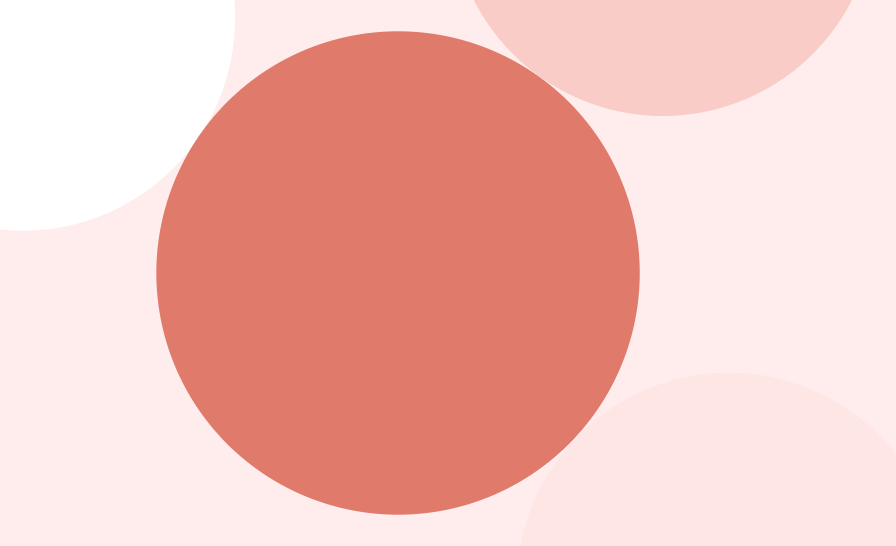
Reproduce this background procedurally as a Shadertoy shader.

```glsl
// Flat pastel background: a large coral disc touched by three paler discs.

const vec3 BLUSH = vec3(1.000, 0.930, 0.930);
const vec3 WHITE = vec3(1.000, 1.000, 1.000);
const vec3 PINK  = vec3(0.976, 0.800, 0.780);
const vec3 PETAL = vec3(0.992, 0.902, 0.894);
const vec3 CORAL = vec3(0.880, 0.480, 0.420);

// Signed distance to a circle
float circleDistance(vec2 p, vec2 center, float radius) {
    return length(p - center) - radius;
}

// Paints a smooth-edged disc over the base colour
vec3 paintDisc(vec3 base, vec3 tint, vec2 p, vec2 center, float radius, float pixel) {
    float coverage = clamp(0.5 - circleDistance(p, center, radius) / pixel, 0.0, 1.0);
    return mix(base, tint, coverage);
}

void mainImage(out vec4 fragColor, in vec2 fragCoord) {
    // Canvas height is one unit
    float pixel = 1.0 / iResolution.y;
    vec2 p = fragCoord * pixel;
    float smallRadius = 0.3885;

    vec3 color = BLUSH;

    // Small discs around the edges
    color = paintDisc(color, WHITE, p, vec2(0.042, 0.966), smallRadius, pixel);
    color = paintDisc(color, PINK, p, vec2(1.214, 1.176), smallRadius, pixel);
    color = paintDisc(color, PETAL, p, vec2(1.335, -0.071), smallRadius, pixel);

    // Large disc on top
    color = paintDisc(color, CORAL, p, vec2(0.729, 0.500), 0.4427, pixel);

    fragColor = vec4(color, 1.0);
}
```
